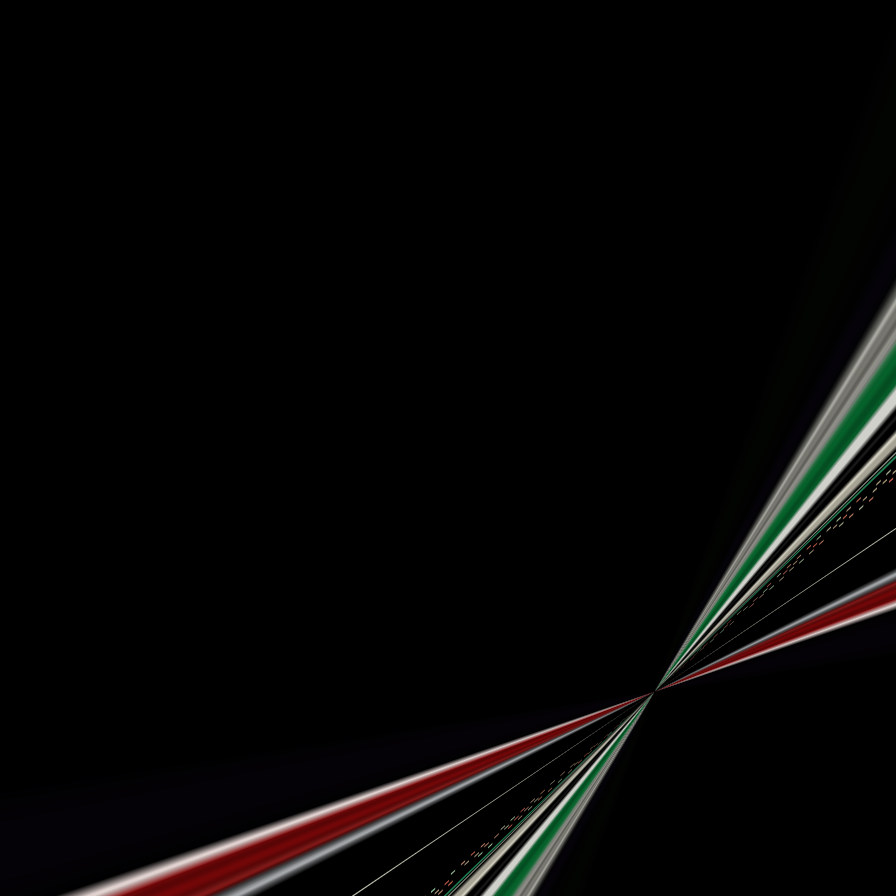
A WebGL 2 fragment shader for this background:

```glsl
#version 300 es
precision highp float;

uniform vec2 u_resolution;
out vec4 fragColor;

float hash(float n) {
    return fract(sin(n * 127.1) * 43758.5);
}

// Box-filtered coverage of the slope range [lo, hi]
float band(float slope, float lo, float hi, float halfWidth) {
    float overlap = min(hi, slope + halfWidth) - max(lo, slope - halfWidth);
    return max(overlap, 0.0) / (2.0 * halfWidth);
}

void main() {
    vec2 ray = gl_FragCoord.xy / u_resolution - vec2(0.7305, 0.2279);
    float run = abs(ray.x) < 1e-5 ? 1e-5 : ray.x;
    float slope = ray.y / run;

    // Half a pixel, measured in slope
    float aa = 0.5 * sqrt(1.0 + slope * slope) / (abs(run) * u_resolution.y);
    vec3 color = vec3(0.0);

    // Steep fan: grey sheen, green core, white rim
    float sheen = 0.9 + 0.1 * sin(slope * 110.0);
    color += vec3(0.47, 0.47, 0.44) * sheen * band(slope, 1.445, 1.67, aa + 0.045);
    color += vec3(0.27) * band(slope, 1.45, 1.49, aa + 0.015);
    color += vec3(0.22) * band(slope, 1.59, 1.64, aa + 0.025);
    float greenShade = 0.92 + 0.12 * sin(slope * 55.0 + 1.0);
    color += vec3(0.02, 0.37, 0.16) * greenShade * band(slope, 1.265, 1.445, aa + 0.012);
    color += vec3(0.82, 0.82, 0.80) * band(slope, 1.18, 1.262, aa + 0.012);
    color += vec3(0.18) * band(slope, 1.13, 1.14, aa + 0.006);

    // Narrow cream and green strands
    color += vec3(0.65, 0.64, 0.58) * band(slope, 1.012, 1.078, aa + 0.008);
    color += vec3(0.20) * band(slope, 1.055, 1.07, aa + 0.005);
    color += vec3(0.55, 0.58, 0.52) * band(slope, 0.986, 0.994, aa);
    color += vec3(0.12, 0.50, 0.32) * band(slope, 0.968, 0.979, aa);
    color += vec3(0.72, 0.74, 0.66) * band(slope, 0.674, 0.679, aa);

    // Broken strands of small coloured dashes
    for (int i = 0; i < 3; i++) {
        float row = float(i);
        float along = ray.x * 90.0 + row * 0.37;
        float cell = floor(along);
        float seed = hash(cell + row * 41.0);
        float center = 0.935 - row * 0.022 + 0.012 * (seed - 0.5);
        float edge = 45.0 / u_resolution.x;
        float dash = 1.0 - smoothstep(0.22 - edge, 0.22 + edge, abs(fract(along) - 0.5));
        vec3 tint = mix(vec3(0.75, 0.30, 0.24), vec3(0.55, 0.78, 0.62), hash(seed * 9.0 + row));
        color += tint * dash * step(0.25, seed) * band(slope, center - 0.004, center + 0.004, aa);
    }

    // Shallow fan: grey edge, red core, pale rim
    color += vec3(0.50, 0.51, 0.52) * band(slope, 0.468, 0.502, aa + 0.010);
    color += vec3(0.18) * band(slope, 0.483, 0.492, aa + 0.004);
    float redShade = 0.93 + 0.12 * sin(slope * 170.0);
    color += vec3(0.43, 0.025, 0.03) * redShade * band(slope, 0.374, 0.459, aa + 0.007);
    color += vec3(0.06, 0.07, 0.06) * band(slope, 0.438, 0.455, aa + 0.006);
    color += vec3(0.88, 0.82, 0.81) * band(slope, 0.350, 0.374, aa + 0.009);

    // Barely visible outer glows
    color += vec3(0.018, 0.012, 0.035) * band(slope, 1.73, 1.90, aa + 0.06);
    color += vec3(0.008, 0.014, 0.006) * band(slope, 2.05, 2.70, aa + 0.15);
    color += vec3(0.016, 0.006, 0.022) * band(slope, 0.17, 0.32, aa + 0.03);

    fragColor = vec4(min(color, 1.0), 1.0);
}
```
